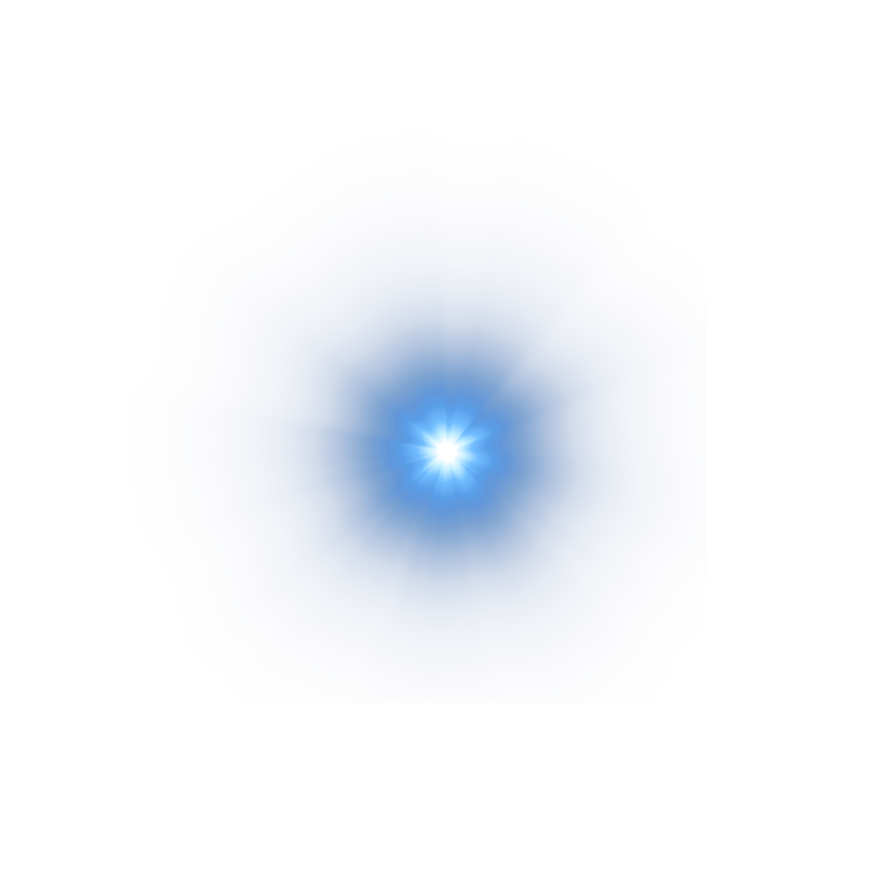
Give the GLSL for this background, as a WebGL 1 fragment shader.

```glsl
precision highp float;
// A blue-white star burst glowing on a white ground.
// A radial colour ramp is sampled with a radius that is stretched along
// angular rays: nine regular spokes plus finer hashed streaks.

uniform vec2 u_resolution;

const float TAU = 6.283185;
const vec2 STAR_CENTER = vec2(0.499, 0.496);
const vec2 GLOW_LIMIT = vec2(0.788, 0.215);  // right and bottom end of the haze

const float SPOKE_COUNT = 9.0;
const float SPOKE_PHASE = 1.69;     // radians
const float CORE_STRETCH = 0.24;    // ray strength near the core
const float HALO_STRETCH = 0.055;   // ray strength in the halo

const vec3 WHITE = vec3(1.0);
const vec3 ICE = vec3(0.76, 0.93, 1.0);
const vec3 SKY = vec3(0.44, 0.74, 1.0);
const vec3 AZURE = vec3(0.35, 0.62, 0.91);
const vec3 COBALT = vec3(0.38, 0.59, 0.85);
const vec3 STEEL = vec3(0.49, 0.64, 0.82);
const vec3 DUSK = vec3(0.67, 0.75, 0.865);
const vec3 MIST = vec3(0.82, 0.86, 0.92);
const vec3 PALE = vec3(0.90, 0.92, 0.952);
const vec3 HAZE = vec3(0.95, 0.955, 0.975);
const vec3 VEIL = vec3(0.983, 0.985, 0.991);

float hash(float n) {
  n = fract(n * 0.1031);
  n *= n + 33.33;
  return fract(n * (n + n));
}

// Smooth noise around the circle; turn runs from 0 to 1 and wraps.
float ringNoise(float turn, float cells, float seed) {
  float x = turn * cells;
  float cell = floor(x);
  float f = x - cell;
  float a = hash(mod(cell, cells) + seed);
  float b = hash(mod(cell + 1.0, cells) + seed);
  return mix(a, b, f * f * (3.0 - 2.0 * f));
}

// Signed ray strength, about -1 to 1.
float rays(float angle) {
  float turn = fract(angle / TAU);
  float spokes = cos(SPOKE_COUNT * (angle + SPOKE_PHASE));
  float broad = ringNoise(turn, 23.0, 7.0) * 2.0 - 1.0;
  float fine = ringNoise(turn, 61.0, 41.0) * 2.0 - 1.0;
  return 0.5 * spokes + 0.3 * broad + 0.35 * fine;
}

// Replaces the colour with the next stop between two radii.
vec3 blendTo(vec3 color, vec3 next, float from, float to, float r) {
  return mix(color, next, clamp((r - from) / (to - from), 0.0, 1.0));
}

vec3 starRamp(float r) {
  vec3 c = blendTo(WHITE, ICE, 0.010, 0.020, r);
  c = blendTo(c, SKY, 0.020, 0.033, r);
  c = blendTo(c, AZURE, 0.033, 0.050, r);
  c = blendTo(c, COBALT, 0.050, 0.065, r);
  c = blendTo(c, STEEL, 0.065, 0.086, r);
  c = blendTo(c, DUSK, 0.086, 0.114, r);
  c = blendTo(c, MIST, 0.114, 0.146, r);
  c = blendTo(c, PALE, 0.146, 0.176, r);
  c = blendTo(c, HAZE, 0.176, 0.213, r);
  c = blendTo(c, VEIL, 0.213, 0.275, r);
  return blendTo(c, WHITE, 0.275, 0.365, r);
}

void main() {
  float side = min(u_resolution.x, u_resolution.y);
  vec2 p = (gl_FragCoord.xy - 0.5 * u_resolution) / side + 0.5;
  vec2 d = p - STAR_CENTER;
  float r = length(d);

  // Rays pull the ramp outwards, most strongly around the core.
  float angle = atan(d.y, d.x + step(r, 0.00001));
  float stretch = mix(CORE_STRETCH, HALO_STRETCH, smoothstep(0.02, 0.09, r));
  stretch *= smoothstep(0.0, 0.015, r);
  vec3 color = starRamp(r * (1.0 - stretch * rays(angle)));

  // The faint outer haze ends softly at two straight edges.
  float edge = 1.0 / side;
  float inside = (1.0 - smoothstep(-edge, edge, p.x - GLOW_LIMIT.x))
               * smoothstep(-edge, edge, p.y - GLOW_LIMIT.y);
  gl_FragColor = vec4(mix(WHITE, color, inside), 1.0);
}
```
